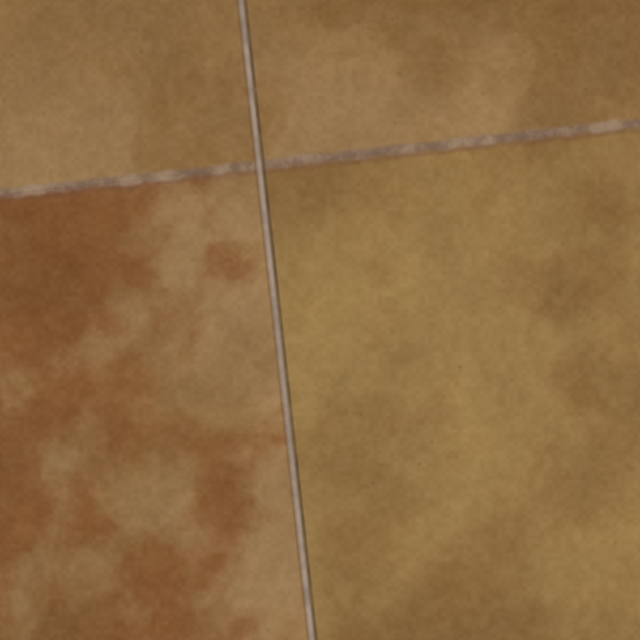
Reproduce this texture procedurally as a Shadertoy shader.

```glsl
#define TILE_SIZE 1.0
#define CORNER vec2(0.406, 0.742)
#define SLOPE 0.111
#define UPRIGHT_HALF 0.0052
#define LEVEL_HALF 0.0075
#define BLOTCH_SCALE 5.0
#define GRAIN 0.026
#define GOLD vec3(0.605, 0.485, 0.295)
#define TAN vec3(0.600, 0.475, 0.320)
#define UMBER vec3(0.500, 0.370, 0.215)
#define RUST vec3(0.480, 0.310, 0.175)
#define GROUT vec3(0.585, 0.515, 0.460)

float hash(vec2 p) {
    vec3 q = fract(p.xyx * vec3(0.1031, 0.1030, 0.0973));
    q += dot(q, q.yzx + 33.33);
    return fract((q.x + q.y) * q.z);
}

float noise(vec2 p) {
    vec2 i = floor(p), f = fract(p);
    f = f * f * f * (f * (f * 6.0 - 15.0) + 10.0);
    return mix(mix(hash(i), hash(i + vec2(1, 0)), f.x),
               mix(hash(i + vec2(0, 1)), hash(i + vec2(1, 1)), f.x), f.y);
}

float fbm(vec2 p) {
    float sum = 0.0, amp = 0.5;
    for (int i = 0; i < 6; i++) {
        sum += amp * noise(p);
        p = mat2(1.6, 1.2, -1.2, 1.6) * p + 7.3;
        amp *= 0.54;
    }
    return sum / 1.06;
}

// Glazed clay: cloudy stains, with one tile in four fired to rust
vec3 tileColor(vec2 p, vec2 id, vec2 q) {
    float kind = mod(id.x + 2.0 * id.y, 4.0);
    float rusty = 1.0 - min(abs(kind - 1.0), 1.0);
    float golden = 1.0 - min(abs(kind - 2.0), 1.0);
    vec2 s = p * BLOTCH_SCALE + id * 17.0 + 40.0;
    float warp = fbm(s * 0.8 + 11.0);
    float cloud = fbm(s + 0.9 * warp);
    float wisps = fbm(s * 2.2 + 23.0);

    // Calm tiles: darker away from the lower edge and at the top corner
    float upper = (1.0 - golden) * (0.1 + 0.5 * smoothstep(0.06, 0.27, q.y));
    vec2 c = (q - vec2(0.06, 1.0)) * vec2(5.0, 9.0);
    float corner = golden * exp(-dot(c, c));
    float shade = golden * (0.3 * smoothstep(0.15, 0.55, q.x) * smoothstep(0.45, 0.95, q.y)
                          + 0.35 * smoothstep(0.45, 0.15, q.y));
    float stain = smoothstep(0.36, 0.72, cloud + 0.35 * (wisps - 0.5)) * 0.65;
    stain += upper + corner * 0.8 + shade;
    vec3 calm = mix(mix(TAN, GOLD, golden), UMBER, clamp(stain, 0.0, 1.0));

    // Rust tile: stronger stains toward the left and upper part
    float fired = cloud + 0.5 * (0.86 - q.x) + 0.2 * (q.y - 0.55);
    fired = smoothstep(0.34, 0.70, fired + 0.45 * (wisps - 0.5));
    vec3 burnt = mix(TAN, RUST, fired * 0.92);
    burnt = mix(burnt, UMBER, 0.5 * smoothstep(0.4, 0.65, warp));

    vec3 col = mix(calm, burnt, rusty);
    col *= 1.0 + 0.16 * (wisps - 0.5);

    // A few faint pits
    vec2 g = p * 38.0, cell = floor(g);
    vec2 spot = vec2(hash(cell + 3.0), hash(cell + 8.0)) * 0.6 + 0.2;
    float pit = step(0.975, hash(cell + 91.0)) * smoothstep(0.2, 0.0, length(fract(g) - spot));
    return col * (1.0 - 0.08 * pit);
}

void mainImage(out vec4 fragColor, in vec2 fragCoord) {
    float px = 1.0 / iResolution.y;
    vec2 uv = fragCoord * px;

    // Turned tile grid with its joint crossing at CORNER
    vec2 axis = normalize(vec2(1.0, SLOPE));
    vec2 d = uv - CORNER;
    vec2 p = vec2(dot(d, axis), dot(d, vec2(-axis.y, axis.x))) / TILE_SIZE;
    vec2 id = floor(p), q = p - id;
    vec3 col = tileColor(p, id, q);

    // Signed offsets from the nearest joints, nearly straight
    vec2 e = (p - floor(p + 0.5)) * TILE_SIZE;
    e.y += 0.0022 * (noise(p * 45.0 + 90.0) - 0.5);
    float wear = fbm(p * 34.0 + 50.0);

    // Level joint: soft and dusty, with a mauve lower lip
    float lip = smoothstep(0.010, 0.0, abs(e.y + 0.009));
    col = mix(col, vec3(0.45, 0.30, 0.23), lip * (0.1 + 0.6 * wear));
    float level = 1.0 - smoothstep(-0.005, 0.005, abs(e.y) - LEVEL_HALF - 0.006 * (wear - 0.5));
    vec3 dust = mix(vec3(0.47, 0.385, 0.335), vec3(0.60, 0.51, 0.43), smoothstep(0.3, 0.7, wear));
    col = mix(col, dust, level * 0.8);

    // Upright joint: crisp pale ridge beside a dark groove
    float groove = smoothstep(0.005, 0.001, abs(e.x - 0.0052));
    col = mix(col, vec3(0.33, 0.26, 0.19), groove * (0.35 + 0.5 * wear));
    float edge = smoothstep(0.004, 0.0, abs(e.x + 0.0068));
    col = mix(col, vec3(0.43, 0.31, 0.22), edge * 0.4);
    float off = abs(e.x + 0.001);
    float ridge = 1.0 - smoothstep(-0.0012 - px, 0.0012 + px, off - UPRIGHT_HALF * 0.85);
    vec3 ridgeColor = GROUT * (0.92 + 0.28 * wear) * (1.0 - 30.0 * off);
    col = mix(col, ridgeColor, ridge * 0.95);

    // Fine grain
    col += GRAIN * (noise(uv * 150.0) + noise(uv * 70.0 + 31.0) - 1.0);
    fragColor = vec4(clamp(col, 0.0, 1.0), 1.0);
}
```
